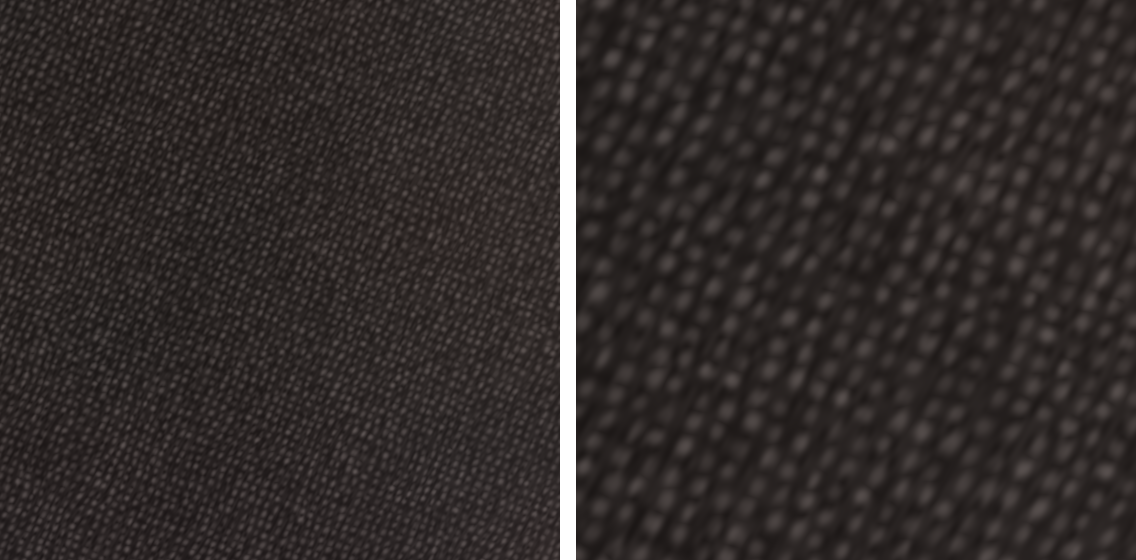
Left: the whole. Right: its middle third, enlarged.
Give the GLSL for this texture, as a Shadertoy shader.

```glsl
const vec2 THREADS = vec2(63.0, 61.0); // weave cells along rows and columns
const float WEAVE_ANGLE = 0.39;        // clockwise tilt of the rows
const float LOOP_LEAN = 0.13;          // slant of each loop within its cell
const vec3 GAP_COLOR = vec3(0.135, 0.115, 0.109);
const vec3 THREAD_COLOR = vec3(0.335, 0.304, 0.296);

float hash(vec2 p) {
    vec3 q = fract(vec3(p.xyx) * 0.1031);
    q += dot(q, q.yzx + 33.33);
    return fract((q.x + q.y) * q.z);
}

float noise(vec2 p) {
    vec2 cell = floor(p);
    vec2 f = fract(p);
    f = f * f * (3.0 - 2.0 * f);
    float low = mix(hash(cell), hash(cell + vec2(1.0, 0.0)), f.x);
    float high = mix(hash(cell + vec2(0.0, 1.0)), hash(cell + 1.0), f.x);
    return mix(low, high, f.y);
}

vec2 rotate(vec2 p, float angle) {
    float c = cos(angle);
    float s = sin(angle);
    return vec2(c * p.x - s * p.y, s * p.x + c * p.y);
}

// Slow drift that keeps the rows from being perfectly straight
vec2 warp(vec2 p, float amount) {
    vec2 drift = vec2(noise(p * 0.16 + 7.0), noise(p * 0.16 + 41.0));
    return p + amount * (drift - 0.5);
}

vec2 lean(vec2 p, float slant) {
    return vec2(p.x - slant * p.y, p.y);
}

// Compact raised loop with a flat crown and a quick falloff
float loopBump(vec2 d, vec2 radius) {
    vec2 q = lean(d, LOOP_LEAN) / radius;
    return exp(-0.5 * pow(dot(q, q), 1.2));
}

// Jittered loops, one per cell, gathered from the neighbouring cells
float weave(vec2 p) {
    vec2 home = floor(p);
    float height = 0.0;
    for (int y = -1; y <= 1; y++) {
        for (int x = -1; x <= 1; x++) {
            vec2 cell = home + vec2(x, y);
            float a = hash(cell + 101.0);
            float b = hash(cell + 211.0);
            float c = hash(cell + 317.0);
            vec2 center = cell + 0.5 + 0.32 * (vec2(a, b) - 0.5);
            vec2 radius = vec2(0.18 + 0.06 * c, 0.23 + 0.10 * a);
            float strength = mix(0.35, 1.0, b * 0.5 + c * 0.5);
            height = max(height, strength * loopBump(p - center, radius));
        }
    }
    return height;
}

void mainImage(out vec4 fragColor, in vec2 fragCoord) {
    vec2 uv = fragCoord / iResolution.xy;
    vec2 p = warp(rotate(uv, WEAVE_ANGLE) * THREADS + 100.0, 0.7);

    // Loops over a ground of fine fibres that follow the upright threads
    float fibre = noise(lean(p, LOOP_LEAN) * vec2(4.0, 1.7)) - 0.5;
    float patches = noise(uv * 9.0 + 3.0) - 0.5;
    float height = 0.04 + weave(p) * (1.0 + 0.12 * patches) + 0.32 * fibre;

    // Weaker contrast toward the lit right side
    float glow = smoothstep(0.35, 1.0, uv.x);
    height = mix(height, 0.36, 0.20 * glow);
    vec3 color = mix(GAP_COLOR, THREAD_COLOR, clamp(height, -0.15, 1.1));

    // Broad light and faint warm or cool stains
    color *= 0.96 + 0.14 * glow + 0.05 * patches;
    float stain = noise(uv * 5.0 + 19.0) - 0.5;
    color += vec3(0.008, -0.001, -0.003) * stain;
    color += vec3(0.001, -0.001, 0.006) * (1.0 - smoothstep(0.0, 0.5, uv.y));

    fragColor = vec4(color, 1.0);
}
```
